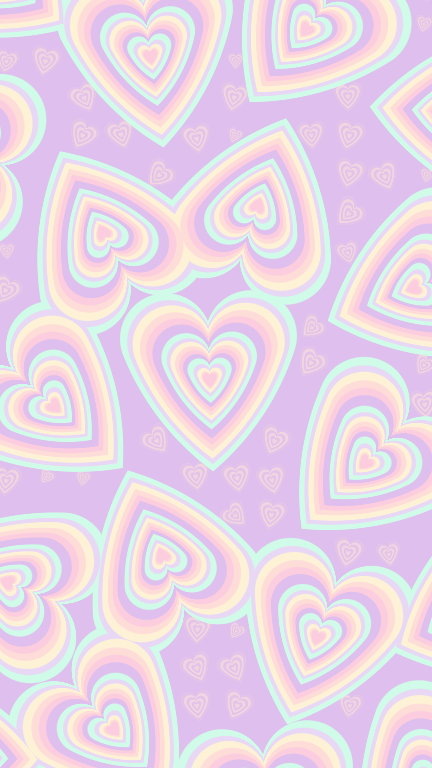
This pattern is drawn by a Shadertoy shader. Its source:

```glsl
#define HEART_SIZE 0.225
#define COLUMN_STEP vec2(0.359, -0.065)
#define ROW_STEP vec2(-0.111, -0.405)
#define ODD_COLUMN_DROP 0.127
#define LATTICE_ORIGIN vec2(-0.014, 0.009)
#define CHARM_CELL 0.088
#define CHARM_MIN 0.018
#define CHARM_MAX 0.037

const vec3 PURPLE = vec3(0.870, 0.750, 0.930);
const vec3 BLUSH = vec3(0.945, 0.835, 0.880);

// Band colours from the rim inwards, repeated
const vec3 BANDS[6] = vec3[6](
    vec3(0.810, 0.985, 0.910),   // mint
    vec3(0.910, 0.845, 0.960),   // lilac
    vec3(0.995, 0.950, 0.840),   // cream
    vec3(0.995, 0.865, 0.850),   // peach
    vec3(0.990, 0.805, 0.870),   // pink
    PURPLE);

// Outer level of each band, three sets
const float EDGES[17] = float[17](
    1.00, 0.92, 0.86, 0.78, 0.71, 0.64,
    0.54, 0.48, 0.44, 0.39, 0.345, 0.30,
    0.25, 0.185, 0.14, 0.10, 0.08);

float hash(vec2 p) {
    return fract(sin(dot(p, vec2(127.1, 311.7))) * 43758.5453);
}

// Distance along a ray from the origin to the far side of a circle
float farSide(vec2 dir, vec2 centre, float radius) {
    float b = dot(dir, centre);
    return b + sqrt(max(b * b - dot(centre, centre) + radius * radius, 0.0));
}

// Heart level: 0 at the core, 1 on the outline, tip pointing down
float heartLevel(vec2 p) {
    p.x = abs(p.x);
    float len = length(p) + 1e-5;
    vec2 dir = p / len;
    bool onFlank = dir.y * 0.882 < dir.x * 0.279;
    float outline = onFlank ? farSide(dir, vec2(-1.704, 1.220), 2.751)
                            : farSide(dir, vec2(0.44), 0.47);
    return len / outline;
}

// Turn a point into the frame of a heart whose tip points along the angle
vec2 toHeartFrame(vec2 p, float tipAngle) {
    vec2 up = -vec2(cos(tipAngle), sin(tipAngle));
    return vec2(up.y * p.x - up.x * p.y, dot(up, p));
}

// Left columns flip from row to row, right columns turn slowly
float tipAngle(vec2 id) {
    float rowTurn = id.x > 0.5 ? 25.0 : -160.0;
    return radians(-88.0 - 46.0 * id.x + rowTurn * id.y);
}

// Lowest level among the big hearts of the slanted lattice
float nearestHeart(vec2 p) {
    mat2 lattice = mat2(COLUMN_STEP, ROW_STEP);
    p -= LATTICE_ORIGIN;
    vec2 base = round(inverse(lattice) * (p + vec2(0.0, 0.5 * ODD_COLUMN_DROP)));
    float level = 1e3;
    for (int i = -1; i <= 1; i++)
    for (int j = -1; j <= 1; j++) {
        vec2 id = base + vec2(i, j);
        vec2 centre = lattice * id - vec2(0.0, ODD_COLUMN_DROP * mod(id.x, 2.0));
        vec2 q = toHeartFrame(p - centre, tipAngle(id));
        level = min(level, heartLevel(q / HEART_SIZE));
    }
    return level;
}

// Small pale hearts, sized by the free room around them
vec3 paintCharms(vec3 col, vec2 p, float pixel) {
    vec2 id = floor(p / CHARM_CELL);
    vec2 jitter = 0.12 * (vec2(hash(id), hash(id + 7.3)) - 0.5);
    vec2 centre = (id + 0.5 + jitter) * CHARM_CELL;
    float room = (nearestHeart(centre) - 1.0) * HEART_SIZE * 0.8;
    if (room < CHARM_MIN) return col;

    float size = min(room, CHARM_MAX);
    float tilt = radians(-90.0) + 1.6 * (hash(id + 3.1) - 0.5);
    float level = heartLevel(toHeartFrame(p - centre, tilt) / size);
    float soft = pixel / size;
    float stripe = abs(fract(level * 3.0 + 0.25) - 0.5) * 2.0;
    float ring = smoothstep(0.5 - 4.0 * soft, 0.5 + 4.0 * soft, stripe);
    vec3 charm = mix(BLUSH, mix(PURPLE, BLUSH, 0.2), ring);
    return mix(col, charm, 1.0 - smoothstep(1.0 - soft, 1.0 + soft, level));
}

void mainImage(out vec4 fragColor, in vec2 fragCoord) {
    vec2 p = (fragCoord - 0.5 * iResolution.xy) / iResolution.x;
    float pixel = 1.0 / iResolution.x;

    vec3 col = paintCharms(PURPLE, p, pixel);

    // Nested bands of the big hearts
    float level = nearestHeart(p);
    float soft = 0.75 * pixel / HEART_SIZE;
    for (int i = 0; i < 17; i++) {
        float inside = 1.0 - smoothstep(EDGES[i] - soft, EDGES[i] + soft, level);
        col = mix(col, BANDS[i % 6], inside);
    }
    fragColor = vec4(col, 1.0);
}
```
